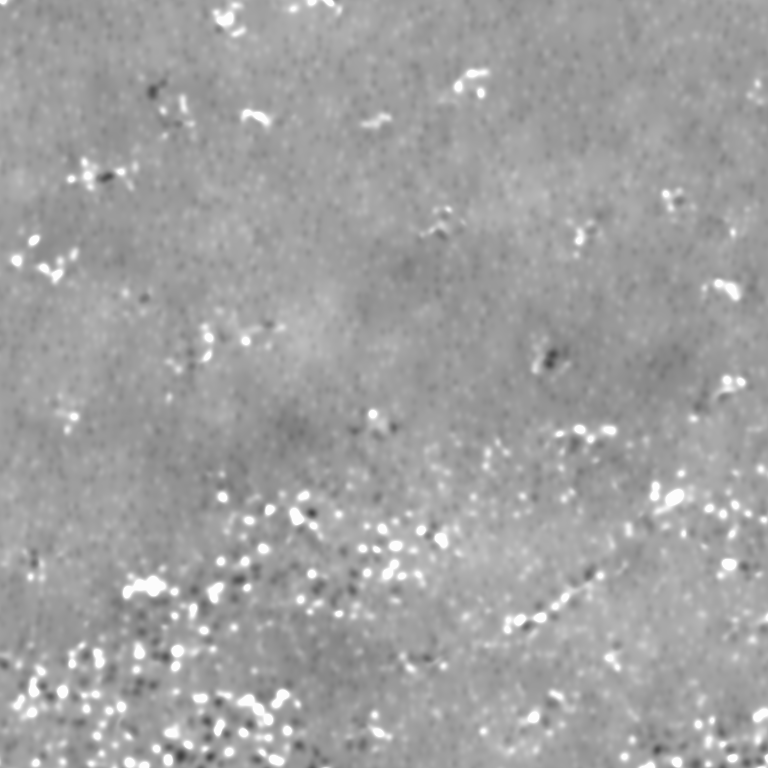
This texture is drawn by a three.js fragment shader. Its source:

```glsl
#define BASE_GREY 0.622
#define BROAD_SHADE 0.075
#define SOFT_MOTTLE 0.055
#define FINE_GRAIN 0.065
#define CLUSTER_CELLS 9.0
#define SPECK_CELLS 58.0
#define SPECK_LIGHT 1.15
#define SPECK_DARK 0.36
#define CORE_LIGHT 0.34
#define STREAK_TILT 0.42

varying vec2 vUv;

vec3 hash3(vec2 cell) {
  vec3 p = fract(cell.xyx * vec3(0.1031, 0.1030, 0.0973));
  p += dot(p, p.yxz + 33.33);
  return fract((p.xxy + p.yzz) * p.zyx);
}

vec2 rotate(vec2 p, float angle) {
  float c = cos(angle), s = sin(angle);
  return vec2(c * p.x + s * p.y, c * p.y - s * p.x);
}

// Cellular noise: one soft light or dark blob per cell, about zero mean
float blobs(vec2 p) {
  vec2 cell = floor(p);
  float sum = 0.0;
  for (int y = -1; y <= 1; y++) {
    for (int x = -1; x <= 1; x++) {
      vec2 id = cell + vec2(float(x), float(y));
      vec3 rnd = hash3(id + 71.0);
      vec2 d = p - id - mix(vec2(0.1), vec2(0.9), rnd.xy);
      sum += (2.0 * rnd.z - 1.0) * exp(-6.0 * dot(d, d));
    }
  }
  return sum;
}

// Scattered tilted clusters: x is the soft extent, y the bright core
vec2 clusters(vec2 uv) {
  vec2 cell = floor(uv * CLUSTER_CELLS);
  vec2 sum = vec2(0.0);
  for (int y = -1; y <= 1; y++) {
    for (int x = -1; x <= 1; x++) {
      vec2 id = cell + vec2(float(x), float(y));
      vec3 place = hash3(id + 13.0);
      vec3 form = hash3(id + 191.0);
      vec2 centre = (id + place.xy) / CLUSTER_CELLS;
      float chance = mix(0.85, 0.4, smoothstep(0.1, 0.9, centre.y));
      float present = step(place.z, chance) * mix(0.55, 1.0, form.z);
      vec2 size = vec2(mix(0.022, 0.056, form.x * form.x), 0.019);
      vec2 d = rotate(uv - centre, STREAK_TILT + form.y - 0.5) / size;
      float extent = exp(-dot(d, d));
      sum += present * vec2(extent, pow(extent, 7.0));
    }
  }
  return sum;
}

void main() {
  vec2 uv = vUv;
  vec2 warp = vec2(blobs(uv * 31.0 + 5.0), blobs(uv * 31.0 + 47.0));
  vec2 bent = uv + 0.012 * warp;

  // Grey ground
  vec2 slanted = rotate(bent, STREAK_TILT);
  float shade = BASE_GREY;
  shade += BROAD_SHADE * blobs(slanted * vec2(4.5, 7.0) + 3.0);
  shade += SOFT_MOTTLE * blobs(bent * vec2(24.0, 19.0) + 29.0);
  shade += FINE_GRAIN * blobs(uv * vec2(85.0, 68.0) + 11.0);

  // Rough areas: clusters everywhere, wide patches towards the bottom
  vec2 cluster = clusters(bent);
  float lower = smoothstep(0.6, 0.05, uv.y);
  float patches = smoothstep(-0.05, 0.5, blobs(slanted * vec2(5.0, 9.0) + 83.0));
  float rough = min(cluster.x + 0.75 * lower * patches + 0.08 * lower, 1.1);

  // Bright and dark specks
  float speck = blobs(uv * SPECK_CELLS + 0.2 * warp + 137.0);
  float bright = max(speck, 0.0);
  float dark = max(-speck, 0.0);
  shade += rough * (0.02 + SPECK_LIGHT * bright * (0.45 + bright));
  shade -= rough * SPECK_DARK * dark;
  shade += CORE_LIGHT * cluster.y * smoothstep(-0.35, 0.3, speck);

  gl_FragColor = vec4(vec3(clamp(shade, 0.22, 0.99)), 1.0);
}
```
